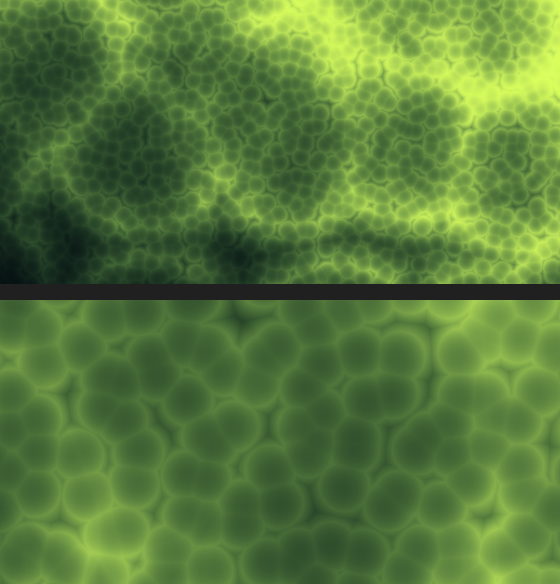
Top, the full canvas; bottom, a detail of the centre.
A WebGL 2 fragment shader for this texture:

```glsl
#version 300 es
precision highp float;
// Glowing green plant tissue: small round cells under broad cellular light and shade.

uniform vec2 u_resolution;
out vec4 fragColor;

vec2 hash2(vec2 p) {
    vec3 q = fract(p.xyx * vec3(0.1031, 0.1030, 0.0973));
    q += dot(q, q.yzx + 33.33);
    return fract((q.xx + q.yz) * q.zy);
}

// Squared distance to the nearest scattered cell centre.
float nearestCentre(vec2 p) {
    vec2 tile = floor(p);
    float nearest = 4.0;
    for (int y = -1; y <= 1; y++) {
        for (int x = -1; x <= 1; x++) {
            vec2 neighbour = tile + vec2(x, y);
            vec2 offset = neighbour + hash2(neighbour + 57.0) - p;
            nearest = min(nearest, dot(offset, offset));
        }
    }
    return nearest;
}

// Shade is zero on a round cell wall and grows both inward and into the gaps.
float wallShade(vec2 p) {
    return abs(2.5 * nearestCentre(p) - 1.0);
}

// Dark forest green through leaf green to yellow lime.
vec3 leafColour(float green) {
    float red = 0.857 * pow(green, 1.3);
    float blue = 0.04 + green * (0.48 - 0.155 * green);
    return vec3(red, green, blue);
}

void main() {
    vec2 uv = gl_FragCoord.xy / u_resolution;
    vec2 p = gl_FragCoord.xy / u_resolution.y;

    // Light falls from the upper right corner.
    float light = 0.07 + 0.38 * uv.x + 0.34 * uv.y + 0.18 * uv.x * uv.y;

    // Broad patches, medium mottling and fine cells multiply together.
    float shade = 0.88 * wallShade(p * 2.1 + vec2(3.4, 7.7))
                + 0.24 * wallShade(p * 4.2 + vec2(21.3, 12.6))
                + 0.30 * wallShade(p * 21.5 + vec2(41.0, 30.2));
    float glow = 2.45 * light * exp(-shade);

    // Soft limit for the brightest walls.
    float green = glow / pow(1.0 + pow(glow, 6.0), 1.0 / 6.0);
    fragColor = vec4(leafColour(green), 1.0);
}
```
